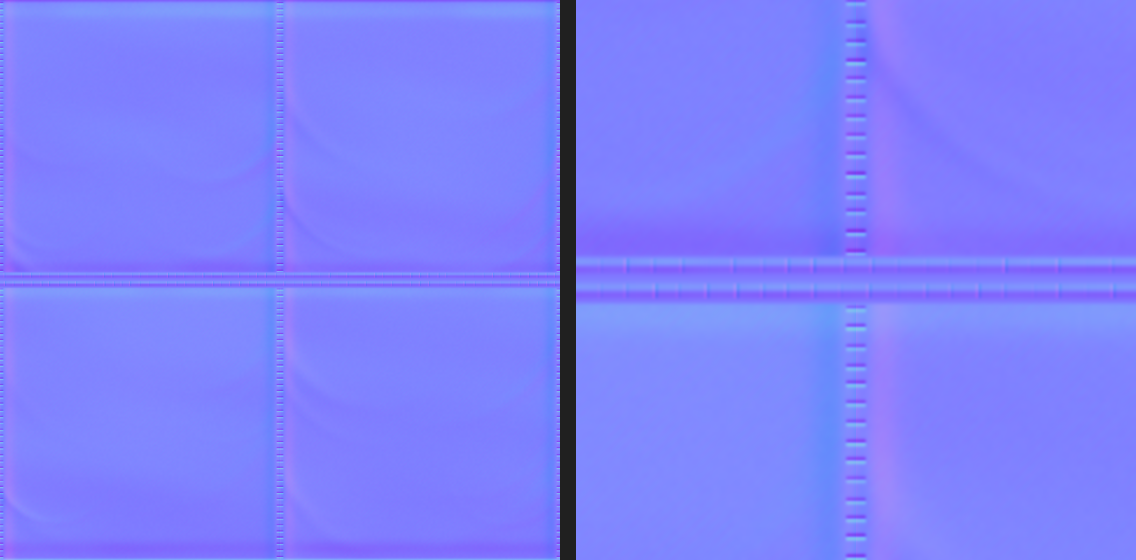
Left, the full canvas; right, a detail of the centre.
Give the GLSL for this texture map, as a Shadertoy shader.

```glsl
float hash(vec2 p) {
    vec3 k = fract(p.xyx * 0.1031);
    k += dot(k, k.yzx + 33.33);
    return fract((k.x + k.y) * k.z);
}

float noise(vec2 p) {
    vec2 i = floor(p), f = fract(p);
    f = f * f * (3.0 - 2.0 * f);
    return mix(mix(hash(i), hash(i + vec2(1, 0)), f.x),
               mix(hash(i + vec2(0, 1)), hash(i + vec2(1, 1)), f.x), f.y);
}

// Slope across a rounded ridge; negate it for a groove.
float ridge(float t) {
    return t * exp(-t * t);
}

// Hanging folds that sweep inward from the sides of a panel.
vec2 folds(vec2 q, vec2 cell) {
    vec2 slope = vec2(0.0);
    for (int i = 0; i < 10; i++) {
        vec2 seed = cell * 17.0 + vec2(float(i) * 3.0, 5.0);
        float side = i % 2 == 0 ? 1.0 : -1.0;
        float radius = mix(0.2, 0.6, hash(seed));
        float level = mix(-0.42, 0.5, hash(seed + 7.3));
        vec2 arm = q - vec2(side * (0.52 - radius), level);
        float width = mix(0.016, 0.04, hash(seed + 13.7));
        float strength = mix(0.05, 0.24, pow(hash(seed + 21.1), 2.0));
        float fade = exp(-5.5 * (0.5 - side * q.x)) * smoothstep(0.06, -0.12, arm.y);
        slope += normalize(arm + 1e-5) * strength * fade * ridge((length(arm) - radius) / width);
    }
    return slope;
}

// Raised vertical seam crossed by a ladder of short stitches.
vec2 ladderSeam(vec2 uv) {
    float d = uv.x - round(uv.x * 2.0) * 0.5;
    float rung = uv.y * 88.0;
    float id = floor(rung);
    float t = (fract(rung) - 0.5 + 0.16 * (hash(vec2(id, 3.0)) - 0.5)) / 88.0;
    float span = 1.0 - smoothstep(0.004, 0.0075, abs(d));
    float depth = mix(0.7, 1.3, hash(vec2(id, 9.0)));
    return vec2(-0.36 * ridge(d / 0.007), -depth * span * ridge(t / 0.0017));
}

// Double row of welting with thin cross ticks.
vec2 weltSeam(vec2 uv) {
    vec2 slope = vec2(0.0);
    for (int i = 0; i < 2; i++) {
        float row = float(i);
        float e = uv.y - 0.5 - mix(0.0085, -0.0065, row);
        float tick = uv.x * 62.0;
        float id = floor(tick);
        float t = (fract(tick) - 0.5 + 0.2 * (hash(vec2(id, row + 4.0)) - 0.5)) / 62.0;
        float span = 1.0 - smoothstep(0.0025, 0.006, abs(e));
        float wear = mix(0.8, 1.2, noise(vec2(uv.x * 31.0, row * 8.0)));
        slope.y += 0.48 * wear * ridge(e / 0.0036);
        slope.x -= 0.5 * hash(vec2(id, row + 11.0)) * span * ridge(t / 0.0015);
    }
    return slope;
}

void mainImage(out vec4 fragColor, in vec2 fragCoord) {
    vec2 uv = fragCoord / iResolution.xy;
    vec2 cell = floor(uv * 2.0);
    vec2 q = fract(uv * 2.0) - 0.5;
    vec2 edge = (0.5 - abs(q)) * 0.5;

    // Broad sag and uneven horizontal waves.
    vec2 slope = vec2(0.0, 0.015 + 0.05 * q.y);
    slope.y += 0.1 * (noise(vec2(q.x * 1.6, q.y * 7.0 + q.x) + cell * 19.0 + 40.0) - 0.5);
    slope.x += 0.03 * (noise(q * 3.0 + cell * 23.0 + 70.0) - 0.5);
    slope += folds(q, cell);

    // Rolled panel rims, uneven along their length.
    vec2 rim = exp(-pow((edge - vec2(0.016, 0.021)) / vec2(0.011, 0.013), vec2(2.0)));
    rim = rim * 0.12 + 0.06 * exp(-edge / 0.035);
    float wear = mix(0.65, 1.35, noise(uv * 14.0 + 5.0));
    slope += sign(q) * vec2(-1.0, 1.0) * rim * wear;

    // Diagonal weave and fine grain.
    slope += vec2(-0.7, 0.7) * 0.018 * sin((uv.x - uv.y) * 850.0) * noise(uv * 90.0);
    slope += 0.022 * (vec2(noise(uv * 240.0), noise(uv * 240.0 + 50.0)) - 0.5);

    // Seams, with the welt lying over the ladder.
    float welt = 1.0 - smoothstep(0.012, 0.016, abs(uv.y - 0.5));
    slope = mix(slope + ladderSeam(uv), vec2(0.0, -0.03), welt) + weltSeam(uv);

    // Narrow turned hem along the top and bottom.
    slope.y += 0.4 * (exp(-pow(uv.y / 0.003, 2.0)) - exp(-pow((1.0 - uv.y) / 0.004, 2.0)));

    fragColor = vec4(0.5 + 0.5 * normalize(vec3(slope, 1.0)), 1.0);
}
```
